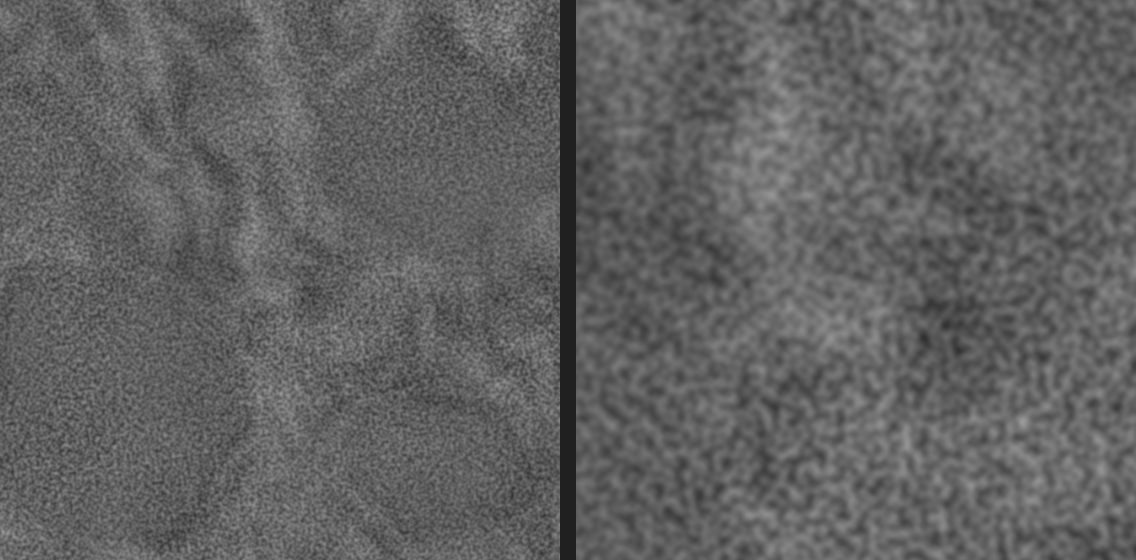
Left: the whole. Right: its middle third, enlarged.
Write a WebGL 2 fragment shader that draws this texture.

```glsl
#version 300 es
precision highp float;

uniform vec2 u_resolution;
out vec4 fragColor;

// Unit gradient at a lattice corner, from an integer hash
vec2 gradientAt(vec2 corner) {
    uvec2 q = uvec2(ivec2(corner) + 4096);
    uint h = q.x * 1597334673u ^ q.y * 3812015801u;
    h = (h ^ (h >> 15)) * 2246822519u;
    h ^= h >> 13;
    float angle = float(h & 65535u) / 65536.0 * 6.28319;
    return vec2(cos(angle), sin(angle));
}

float gradientNoise(vec2 p) {
    vec2 cell = floor(p), f = p - cell;
    vec2 w = f * f * f * (f * (f * 6.0 - 15.0) + 10.0);
    vec2 e = vec2(1.0, 0.0);
    float low = mix(dot(gradientAt(cell), f),
                    dot(gradientAt(cell + e.xy), f - e.xy), w.x);
    float high = mix(dot(gradientAt(cell + e.yx), f - e.yx),
                     dot(gradientAt(cell + e.xx), f - e.xx), w.x);
    return mix(low, high, w.y);
}

// Smooth union of four round bodies on a skewed two by two layout
float bodyDistance(vec2 p) {
    float sum = 0.0;
    for (float j = 0.0; j < 2.0; j++) {
        for (float i = 0.0; i < 2.0; i++) {
            vec3 body = vec3(0.2, 0.28, 0.23) + i * vec3(0.57, -0.11, -0.08)
                      + j * vec3(-0.22, 0.44, -0.1) + i * j * vec3(0.23, 0.13, 0.14);
            sum += exp(-24.0 * (length(p - body.xy) - body.z));
        }
    }
    return -log(sum) / 24.0;
}

// Strands hugging the bodies, blending into slanted ones further away
float strands(vec2 p, float d) {
    float hugging = gradientNoise(vec2(d * 27.0, dot(p, vec2(3.0, 4.0))));
    float slanted = gradientNoise(vec2(dot(p, vec2(19.0, 11.0)), dot(p, vec2(-3.0, 5.0))) + 31.0);
    return mix(slanted, hugging, 0.75 * exp(-d * d * 90.0));
}

// Fine grain from two rotated layers
float grain(vec2 p) {
    mat2 turn = mat2(0.8, 0.6, -0.6, 0.8);
    return 0.15 * gradientNoise(turn * p * 150.0)
         + 0.12 * gradientNoise(p * 104.0 + 57.3);
}

void main() {
    vec2 p = gl_FragCoord.xy / min(u_resolution.x, u_resolution.y);
    vec2 warped = p + 0.09 * vec2(gradientNoise(p * 5.0), gradientNoise(p * 5.0 + 17.0))
                + 0.025 * vec2(gradientNoise(p * 14.0 + 7.0), gradientNoise(p * 14.0 + 43.0));
    float d = bodyDistance(warped);
    float outside = smoothstep(-0.03, 0.04, d);

    // Soft tissue: plain bodies, dark rims, streaked and cloudy surroundings
    float shade = 0.376 + 0.016 * outside;
    shade -= 0.022 * exp(-pow(d / 0.02, 2.0));
    shade += outside * 0.15 * strands(warped, max(d, 0.0));
    shade += mix(0.03, 0.09, outside) * gradientNoise(p * 7.0 + 3.0);
    shade += mix(0.025, 0.07, outside) * gradientNoise(warped * 21.0 + 11.0);

    // Grain with patchy strength
    shade += grain(p) * (1.0 + 0.5 * gradientNoise(p * 4.0 + 23.0));

    fragColor = vec4(vec3(clamp(shade, 0.0, 1.0)), 1.0);
}
```
